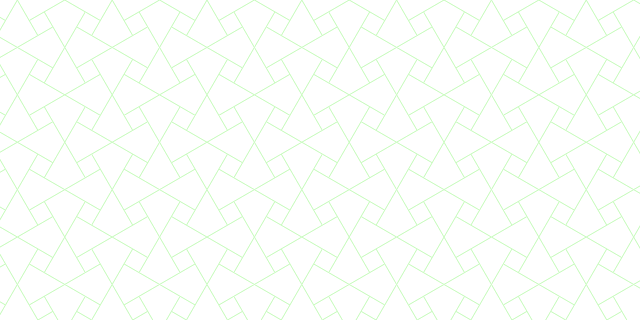
Give the GLSL for this pattern, as a Shadertoy shader.

```glsl
// Pale green pinwheel lattice on white: in every square cell four lines leave
// the corners at 60 degrees and frame a small tilted square at the centre.
// Cells alternate with their mirror image, so lines cross at the grid nodes.

float segmentDistance(vec2 p, vec2 start, vec2 dir, float len) {
    vec2 v = p - start;
    return length(v - dir * clamp(dot(v, dir), 0.0, len));
}

// Share of a pixel covered by a line, also when the line is thinner than it
float lineCoverage(float dist, float width, float pixel) {
    float lo = max(dist - 0.5 * width, -0.5 * pixel);
    float hi = min(dist + 0.5 * width, 0.5 * pixel);
    return clamp((hi - lo) / pixel, 0.0, 1.0);
}

float pinwheelDistance(vec2 p) {
    float dist = 1.0;
    for (int i = 0; i < 4; i++) {
        dist = min(dist, segmentDistance(p, vec2(-0.5), vec2(0.5, 0.8660), 0.8660));
        p = vec2(-p.y, p.x); // quarter turn
    }
    return dist;
}

void mainImage(out vec4 fragColor, in vec2 fragCoord) {
    // Cell grid: 13.5 cells across, rows counted down from the top edge
    float pixel = 13.5 / iResolution.x;
    vec2 grid = vec2(fragCoord.x, iResolution.y - fragCoord.y) * pixel - vec2(0.366, 0.0);
    vec2 cell = floor(grid);
    vec2 local = grid - cell - 0.5;

    // Mirror every other cell, as on a checkerboard
    if (mod(cell.x + cell.y, 2.0) > 0.5) local.x = -local.x;

    float ink = lineCoverage(pinwheelDistance(local), 0.016, pixel);
    fragColor = vec4(mix(vec3(1.0), vec3(0.73, 0.98, 0.68), ink), 1.0);
}
```
